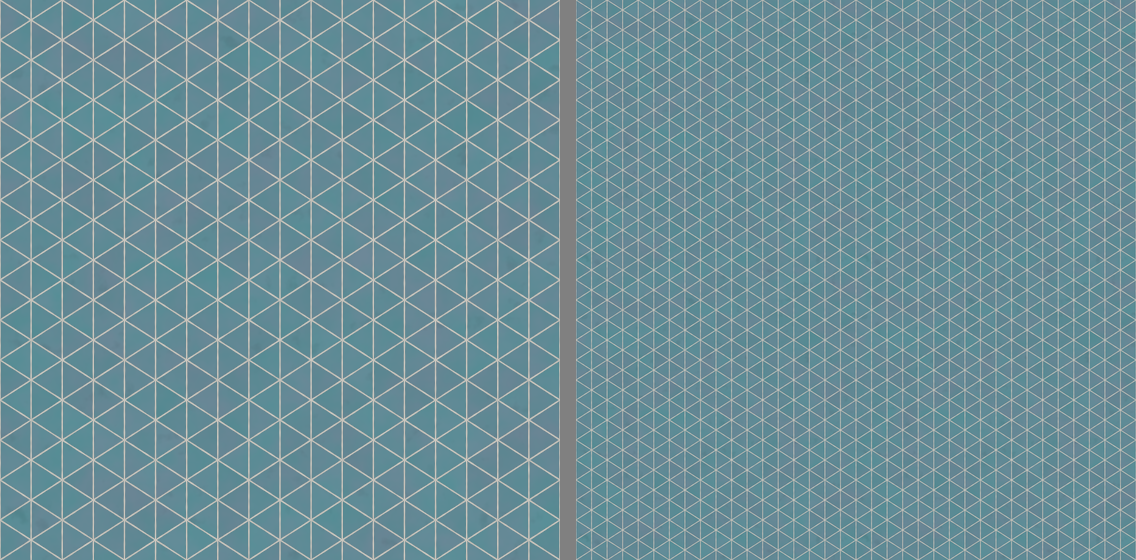
Left: one tile. Right: repeated 2 by 2.
Write a WebGL 1 fragment shader that draws this pattern.

```glsl
precision highp float;
// Glazed blue-green triangular tiles with thin pale grout, seamless in both directions.

uniform vec2 u_resolution;

const vec2 GRID = vec2(18.0, 14.0);      // columns of triangles, vertices per column
const float GROUT_WIDTH = 0.0026;        // fraction of the canvas
const vec3 TEAL = vec3(0.342, 0.558, 0.590);
const vec3 SLATE = vec3(0.412, 0.515, 0.575);
const vec3 GROUT = vec3(0.795, 0.770, 0.735);

float hash(vec2 p) {
  vec3 q = fract(vec3(p.xyx) * 0.1031);
  q += dot(q, q.yzx + 33.33);
  return fract((q.x + q.y) * q.z);
}

// Unit gradient at a lattice point, wrapped to the period
vec2 gradient(vec2 cell, float period) {
  float angle = 6.2832 * hash(mod(cell, period) + period);
  return vec2(cos(angle), sin(angle));
}

// Gradient noise, about -0.7 to 0.7, repeating every period cells
float noise(vec2 p, float period) {
  vec2 i = floor(p);
  vec2 f = p - i;
  vec2 s = f * f * f * (f * (f * 6.0 - 15.0) + 10.0);
  vec2 e = vec2(1.0, 0.0);
  float a = dot(gradient(i, period), f);
  float b = dot(gradient(i + e.xy, period), f - e.xy);
  float c = dot(gradient(i + e.yx, period), f - e.yx);
  float d = dot(gradient(i + e.xx, period), f - e.xx);
  return mix(mix(a, b, s.x), mix(c, d, s.x), s.y);
}

// Layered noise that wraps on the unit square
float clouds(vec2 uv, float period, vec2 offset) {
  float sum = 0.0;
  float weight = 1.0;
  for (int octave = 0; octave < 4; octave++) {
    sum += weight * noise(uv * period + offset, period);
    period *= 2.0;
    weight *= 0.5;
  }
  return sum;
}

// Distance to the nearest integer of a linear field with the given slope
float lineDistance(float field, float slope) {
  return abs(fract(field + 0.5) - 0.5) / slope;
}

// Column and height index of a triangle, wrapped on the canvas
vec2 tileId(float column, float rising, float falling) {
  return mod(vec2(floor(column), floor(rising) + floor(falling)), vec2(GRID.x, 2.0 * GRID.y));
}

// Cloudy glaze with a tint and cloud offset of its own for each tile
vec3 glaze(vec2 uv, vec2 id) {
  float tint = hash(id + 7.0);
  vec2 offset = floor(vec2(hash(id + 41.0), hash(id + 83.0)) * 16.0);
  float broad = clouds(uv, 7.0, vec2(0.0));
  float local = clouds(uv, 16.0, offset);
  float blend = 0.5 + 0.42 * (tint - 0.5) + 0.4 * broad + 0.45 * local;
  vec3 color = mix(TEAL, SLATE, clamp(blend, 0.0, 1.0));
  float stain = smoothstep(0.3, 0.8, clouds(uv, 20.0, offset.yx));
  return color * (1.0 + 0.03 * (hash(id + 19.0) - 0.5) + 0.03 * local - 0.06 * stain);
}

void main() {
  vec2 uv = gl_FragCoord.xy / u_resolution;
  float pixel = 1.0 / min(u_resolution.x, u_resolution.y);

  // Three families of lines
  vec2 p = uv * GRID;
  float rising = p.y + 0.5 * p.x;
  float falling = p.y - 0.5 * p.x;
  float diagonalSlope = length(vec2(0.5 * GRID.x, GRID.y));
  float edge = min(lineDistance(p.x, GRID.x),
                   min(lineDistance(rising, diagonalSlope), lineDistance(falling, diagonalSlope)));

  // Tiles, slightly darker beside the grout
  vec3 color = glaze(uv, tileId(p.x, rising, falling));
  color *= 1.0 - 0.05 * (1.0 - smoothstep(0.0, 0.0045, edge));

  // Grout with a slightly uneven width and tone
  float halfWidth = 0.5 * GROUT_WIDTH * (1.0 + 0.3 * noise(uv * 90.0, 90.0));
  float coverage = clamp((halfWidth - edge) / pixel + 0.5, 0.0, 1.0);
  vec3 groutColor = GROUT * (1.0 + 0.06 * noise(uv * 60.0, 60.0));
  gl_FragColor = vec4(mix(color, groutColor, coverage), 1.0);
}
```
